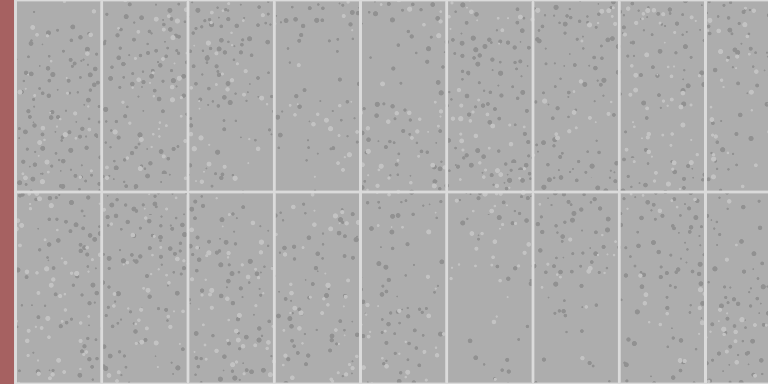
A WebGL 1 fragment shader for this pattern:

```glsl
precision highp float;
// Speckled grey tiles in two rows with pale grout, beside a red edge strip.
// Tiles repeat by rounding to the nearest joint; specks are jittered discs
// on a cell grid, thinned out by smooth noise so that they gather in drifts.

uniform vec2 u_resolution;

// Three random values per cell, without sine.
vec3 hash3(vec2 cell) {
    vec3 q = fract(cell.xyx * vec3(0.1031, 0.1030, 0.0973));
    q += dot(q, q.yxz + 33.33);
    return fract((q.xxy + q.yzz) * q.zyx);
}

float valueNoise(vec2 p) {
    vec2 cell = floor(p);
    vec2 f = fract(p);
    f = f * f * (3.0 - 2.0 * f);
    float low = mix(hash3(cell).x, hash3(cell + vec2(1.0, 0.0)).x, f.x);
    float high = mix(hash3(cell + vec2(0.0, 1.0)).x, hash3(cell + 1.0).x, f.x);
    return mix(low, high, f.y);
}

// Chance that a cell holds a speck: sparse and crowded regions.
float speckChance(vec2 p, float seed, float least, float most) {
    float drift = valueNoise(p * vec2(4.0, 6.0) + seed);
    return mix(least, most, smoothstep(0.15, 0.85, drift));
}

// Coverage of round specks of random place and size.
float specks(vec2 p, float seed, float least, float most, float pixel) {
    const float size = 0.027;
    vec2 home = floor(p / size);
    float coverage = 0.0;
    for (int j = -1; j <= 1; j++) {
        for (int i = -1; i <= 1; i++) {
            vec2 cell = home + vec2(float(i), float(j));
            vec3 place = hash3(cell + seed);
            vec3 kind = hash3(cell + seed + 71.0);
            vec2 center = (cell + place.xy) * size;
            float radius = mix(0.0022, 0.0068, place.z);
            float disc = 1.0 - smoothstep(-0.5, 0.5, (length(p - center) - radius) / pixel);
            float present = step(kind.x, speckChance(center, seed, least, most));
            coverage = max(coverage, disc * present);
        }
    }
    return coverage;
}

void main() {
    // Canvas height is one unit.
    vec2 p = gl_FragCoord.xy / u_resolution.y;
    float pixel = 1.0 / u_resolution.y;

    // Tile body with dark and light specks; the upper row is busier.
    float busy = mix(0.65, 0.88, smoothstep(0.4, 0.6, p.y));
    vec3 color = vec3(0.68);
    color = mix(color, vec3(0.57), specks(p, 13.0, 0.15, busy, pixel));
    color = mix(color, vec3(0.77), 0.95 * specks(p, 157.0, 0.02, 0.36, pixel));

    // Grout along the nearest joint in each direction.
    vec2 tile = vec2(0.2246, 0.5);
    vec2 q = (p - vec2(0.0404, 0.0)) / tile;
    vec2 toJoint = abs(q - floor(q + 0.5)) * tile;
    float edge = min(toJoint.x, toJoint.y) - 0.0037;
    color = mix(color, vec3(0.86), 1.0 - smoothstep(-0.5, 0.5, edge / pixel));

    // Red strip down the left side.
    float strip = 1.0 - smoothstep(-0.5, 0.5, (p.x - 0.0367) / pixel);
    color = mix(color, vec3(0.65, 0.38, 0.38), strip);

    gl_FragColor = vec4(color, 1.0);
}
```
